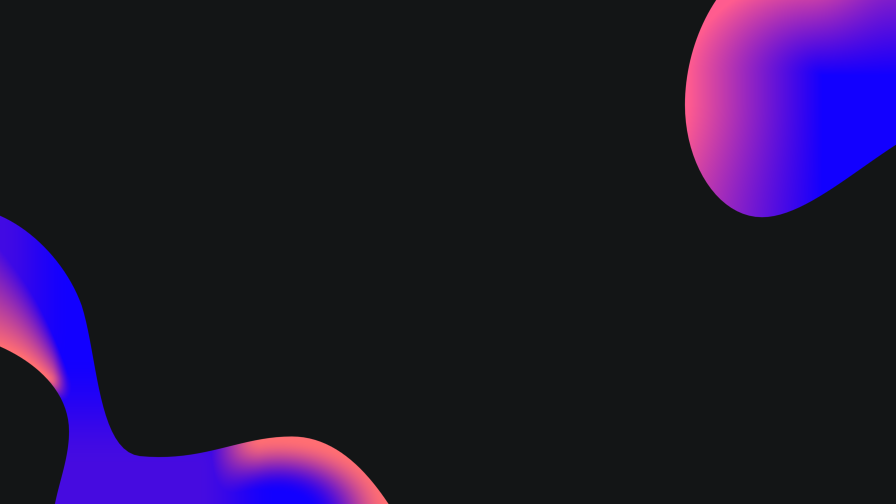
A Shadertoy shader for this background:

```glsl
const vec3 CHARCOAL = vec3(0.074, 0.082, 0.087);
const vec3 BLUE = vec3(0.07, 0.0, 1.0);
const vec3 PINK = vec3(1.0, 0.36, 0.56);
const vec3 CORAL = vec3(1.0, 0.43, 0.45);
const int CURVE_STEPS = 20;

// Outline state: x = nearest distance, y = side (+1 outside, -1 inside)
float crossing(vec2 p, vec2 a, vec2 b) {
    bool spans = (a.y > p.y) != (b.y > p.y);
    if (!spans) return 1.0;
    float hitX = a.x + (p.y - a.y) * (b.x - a.x) / (b.y - a.y);
    return p.x < hitX ? -1.0 : 1.0;
}

float segmentDistance(vec2 p, vec2 a, vec2 b) {
    vec2 ab = b - a;
    float t = clamp(dot(p - a, ab) / dot(ab, ab), 0.0, 1.0);
    return length(p - a - ab * t);
}

vec2 bezier(vec2 a, vec2 b, vec2 c, vec2 d, float t) {
    float s = 1.0 - t;
    return s * s * s * a + 3.0 * s * t * (s * b + t * c) + t * t * t * d;
}

vec2 addCurve(vec2 state, vec2 p, vec2 a, vec2 b, vec2 c, vec2 d) {
    vec2 last = a;
    for (int i = 1; i <= CURVE_STEPS; i++) {
        vec2 next = bezier(a, b, c, d, float(i) / float(CURVE_STEPS));
        state.x = min(state.x, segmentDistance(p, last, next));
        state.y *= crossing(p, last, next);
        last = next;
    }
    return state;
}

// Closes an outline beyond the canvas through two outer corners
vec2 closeOutside(vec2 state, vec2 p, vec2 a, vec2 b, vec2 c, vec2 d) {
    state.y *= crossing(p, a, b) * crossing(p, b, c) * crossing(p, c, d);
    return state;
}

float upperBlob(vec2 p) {
    vec2 top = vec2(1.421, 1.0), side = vec2(1.359, 0.792);
    vec2 base = vec2(1.512, 0.569), right = vec2(1.778, 0.713);
    vec2 s = vec2(10.0, 1.0);
    s = addCurve(s, p, top, vec2(1.382, 0.942), vec2(1.359, 0.866), side);
    s = addCurve(s, p, side, vec2(1.359, 0.676), vec2(1.424, 0.569), base);
    s = addCurve(s, p, base, vec2(1.59, 0.569), vec2(1.685, 0.653), right);
    s = closeOutside(s, p, right, vec2(1.9, 0.79), vec2(1.9, 1.1), vec2(1.48, 1.1));
    s.y *= crossing(p, vec2(1.48, 1.1), top);
    return s.x * s.y;
}

float lowerBlob(vec2 p) {
    vec2 left = vec2(0.0, 0.572), shoulder = vec2(0.162, 0.394);
    vec2 valley = vec2(0.278, 0.095), crest = vec2(0.579, 0.134);
    vec2 end = vec2(0.771, 0.0), foot = vec2(0.109, 0.0);
    vec2 waist = vec2(0.137, 0.144), hollow = vec2(0.0, 0.3125);
    vec2 s = vec2(10.0, 1.0);
    s = addCurve(s, p, left, vec2(0.069, 0.542), vec2(0.134, 0.472), shoulder);
    s = addCurve(s, p, shoulder, vec2(0.194, 0.294), vec2(0.194, 0.104), valley);
    s = addCurve(s, p, valley, vec2(0.405, 0.083), vec2(0.475, 0.134), crest);
    s = addCurve(s, p, crest, vec2(0.66, 0.134), vec2(0.722, 0.074), end);
    s = closeOutside(s, p, end, vec2(0.83, -0.1), vec2(0.08, -0.1), foot);
    s = addCurve(s, p, foot, vec2(0.118, 0.046), vec2(0.137, 0.093), waist);
    s = addCurve(s, p, waist, vec2(0.137, 0.225), vec2(0.069, 0.282), hollow);
    s = closeOutside(s, p, hollow, vec2(-0.1, 0.35), vec2(-0.1, 0.6), left);
    return s.x * s.y;
}

// Warmth: 0 = blue core, 1 = glowing rim
float upperWarmth(vec2 p) {
    float side = (1.632 - p.x) / 0.266 * mix(0.78, 1.0, smoothstep(0.55, 0.8, p.y));
    float top = (p.y - 0.85) / 0.15 * mix(0.75, 0.45, smoothstep(1.6, 1.778, p.x));
    return length(max(vec2(side, top), 0.0));
}

float lowerWarmth(vec2 p) {
    // Rim along the hollow, narrowing to the right
    float rimY = 0.3125 - 0.27 * p.x - 3.9 * p.x * p.x;
    float reach = mix(0.243, 0.058, clamp(p.x / 0.134, 0.0, 1.0));
    float rim = clamp(1.0 - (p.y - rimY) / reach, 0.0, 1.0);
    rim *= (1.0 - smoothstep(0.102, 0.157, p.x)) * smoothstep(0.19, 0.255, p.y);
    // Elliptic glow over the crest
    float r = length((p - vec2(0.551, -0.023)) / vec2(0.22, 0.153));
    float crest = smoothstep(0.3, 1.0, r) * smoothstep(0.38, 0.52, p.x);
    // Soft violet ground
    float low = (1.0 - smoothstep(0.07, 0.3, p.y)) * (1.0 - smoothstep(0.39, 0.55, p.x));
    float high = (1.0 - smoothstep(0.0, 0.14, p.x)) * smoothstep(0.25, 0.35, p.y);
    return max(max(rim, crest), 0.22 * low + 0.2 * high);
}

vec3 ramp(float warmth, vec3 rimColor) {
    float h = clamp(warmth, 0.0, 1.0);
    vec3 color = mix(BLUE, rimColor, h);
    color.g *= sqrt(h);
    return color;
}

float coverage(float dist, float pixel) {
    return 1.0 - smoothstep(-0.7 * pixel, 0.7 * pixel, dist);
}

void mainImage(out vec4 fragColor, in vec2 fragCoord) {
    vec2 p = fragCoord / iResolution.xy * vec2(16.0 / 9.0, 1.0);
    float pixel = 1.0 / iResolution.y;
    vec3 color = CHARCOAL;
    color = mix(color, ramp(upperWarmth(p), PINK), coverage(upperBlob(p), pixel));
    color = mix(color, ramp(lowerWarmth(p), CORAL), coverage(lowerBlob(p), pixel));
    fragColor = vec4(color, 1.0);
}
```
